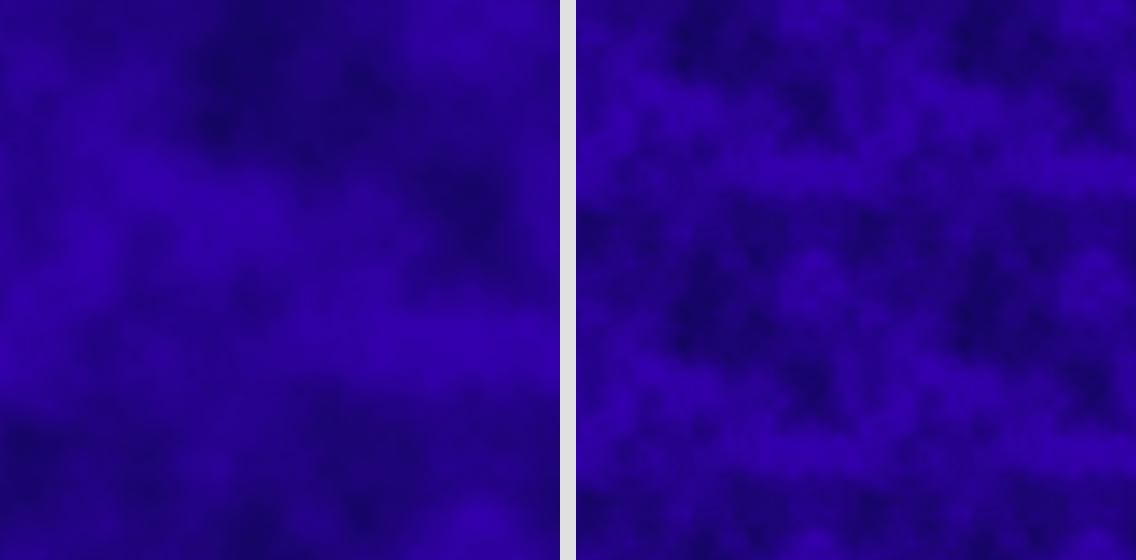
Left: one tile. Right: repeated 2 by 2.
Reproduce this texture procedurally as a WebGL 1 fragment shader.

```glsl
precision highp float;
// Soft, seamless indigo clouds drifting between deep navy and violet blue.

uniform vec2 u_resolution;

float hash(vec2 cell, float seed) {
  vec2 p = cell + seed * vec2(17.3, 9.1);
  return fract(sin(dot(p, vec2(127.1, 311.7))) * 43758.5453);
}

// Value noise whose lattice wraps after a whole number of cells.
float wrappedNoise(vec2 uv, float period, float seed) {
  vec2 p = uv * period;
  vec2 f = fract(p);
  vec2 low = mod(floor(p), period);
  vec2 high = mod(low + 1.0, period);
  vec2 w = f * f * f * (f * (f * 6.0 - 15.0) + 10.0);
  float bottom = mix(hash(low, seed), hash(vec2(high.x, low.y), seed), w.x);
  float top = mix(hash(vec2(low.x, high.y), seed), hash(high, seed), w.x);
  return mix(bottom, top, w.y);
}

// Octaves centred on zero; the lattice doubles as the strength halves.
float clouds(vec2 uv) {
  float sum = 0.0;
  float strength = 0.5;
  float period = 5.0;
  for (int octave = 0; octave < 5; octave++) {
    float seed = float(octave) + 1.0;
    vec2 shift = vec2(0.37, 0.61) * seed;
    sum += strength * (wrappedNoise(uv + shift, period, seed) - 0.5);
    strength *= 0.5;
    period *= 2.0;
  }
  return sum;
}

void main() {
  vec2 uv = gl_FragCoord.xy / u_resolution;
  float glow = clamp(0.56 + 1.6 * clouds(uv), 0.0, 1.0);

  vec3 navy = vec3(0.075, 0.02, 0.38);
  vec3 violet = vec3(0.205, 0.0, 0.68);
  gl_FragColor = vec4(mix(navy, violet, glow), 1.0);
}
```
